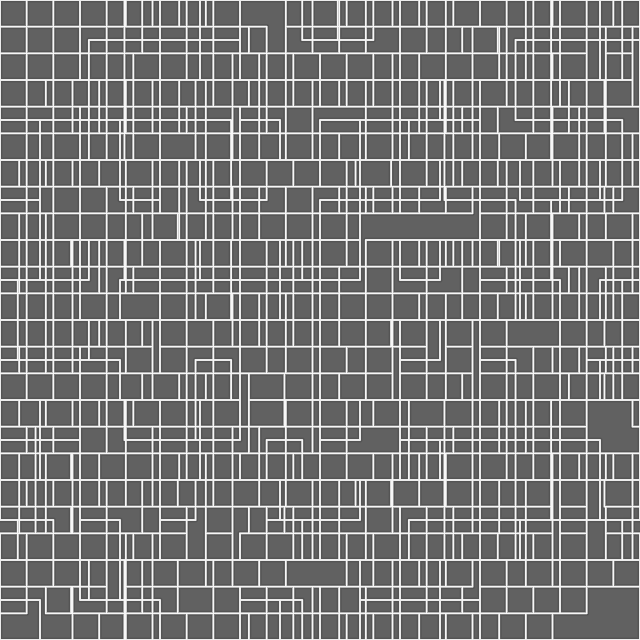
A WebGL 2 fragment shader for this pattern:

```glsl
#version 300 es
precision highp float;
// Pale box outlines on flat grey: several wrapped grids with different cell
// sizes overlap, and a hash per block and row decides which grid shows there.
// Every grid has a whole number of cells, so the canvas tiles on both axes.

uniform vec2 u_resolution;
out vec4 outColor;

// Colours
const vec3 GROUND = vec3(0.38);
const vec3 SHADE  = vec3(0.33);   // faint dark rim beside each line
const vec3 LINE   = vec3(0.97);

// Sizes, as fractions of the canvas
const float LINE_HALF  = 0.00145;
const float SHADE_HALF = 0.0039;

// Grids: columns and rows
const ivec2 SQUARE = ivec2(24, 24);
const ivec2 WIDE   = ivec2(18, 24);
const ivec2 TALL   = ivec2(18, 16);
const ivec2 LARGE  = ivec2(16, 16);

const float BRICK_SHIFT = 0.71875; // offset of the second square grid, in cells
const float BLOCKS = 16.0;         // choice blocks across the canvas
const uint SEED = 37u;

// Interval of the block hash in which each grid is drawn
const vec2 SQUARE_BAND = vec2(0.00, 0.46);
const vec2 BRICK_BAND  = vec2(0.42, 0.84);
const vec2 WIDE_BAND   = vec2(0.81, 0.93);
const vec2 TALL_BAND   = vec2(0.00, 0.22);
const vec2 LARGE_BAND  = vec2(0.20, 0.40);

// Integer hash to [0, 1)
float hash(uvec3 v) {
    uint h = v.x * 374761393u + v.y * 668265263u + v.z * 2246822519u;
    h = (h ^ (h >> 15)) * 2246822519u;
    h = (h ^ (h >> 13)) * 3266489917u;
    h ^= h >> 16;
    return float(h >> 8) / 16777216.0;
}

// Is this cell drawn? Grids with equal row counts share the block hash.
bool cellShown(ivec2 cell, ivec2 grid, float shift, vec2 band) {
    ivec2 wrapped = (cell + grid) % grid;
    float centre = fract((float(wrapped.x) + 0.5 + shift) / float(grid.x));
    uint block = uint(floor(centre * BLOCKS));
    float pick = hash(uvec3(block, uint(wrapped.y), uint(grid.y) + SEED));
    return pick >= band.x && pick < band.y;
}

float boxDistance(vec2 p, vec2 halfSize) {
    vec2 q = abs(p) - halfSize;
    return length(max(q, 0.0)) + min(max(q.x, q.y), 0.0);
}

// Distance to the outlines of the shown cells around the nearest grid corner
float outlineDistance(vec2 uv, ivec2 grid, float shift, vec2 band) {
    vec2 size = 1.0 / vec2(grid);
    vec2 p = uv * vec2(grid) - vec2(shift, 0.0);
    ivec2 corner = ivec2(floor(p + 0.5));
    float nearest = 1.0;
    for (int j = -1; j <= 0; j++) {
        for (int i = -1; i <= 0; i++) {
            ivec2 cell = corner + ivec2(i, j);
            if (cellShown(cell, grid, shift, band)) {
                vec2 offset = (p - vec2(cell) - 0.5) * size;
                nearest = min(nearest, abs(boxDistance(offset, 0.5 * size)));
            }
        }
    }
    return nearest;
}

// Antialiased band of the given half width
float stroke(float d, float halfWidth, float pixel) {
    return clamp((halfWidth - d) / pixel + 0.5, 0.0, 1.0);
}

void main() {
    vec2 uv = gl_FragCoord.xy / u_resolution;
    float pixel = 1.0 / min(u_resolution.x, u_resolution.y);

    // Union of all grids
    float d = outlineDistance(uv, SQUARE, 0.0, SQUARE_BAND);
    d = min(d, outlineDistance(uv, SQUARE, BRICK_SHIFT, BRICK_BAND));
    d = min(d, outlineDistance(uv, WIDE, 0.0, WIDE_BAND));
    d = min(d, outlineDistance(uv, TALL, 0.5, TALL_BAND));
    d = min(d, outlineDistance(uv, LARGE, 0.0, LARGE_BAND));

    // Ground, rim, line
    vec3 color = mix(GROUND, SHADE, stroke(d, SHADE_HALF, pixel));
    color = mix(color, LINE, stroke(d, LINE_HALF, pixel));
    outColor = vec4(color, 1.0);
}
```
